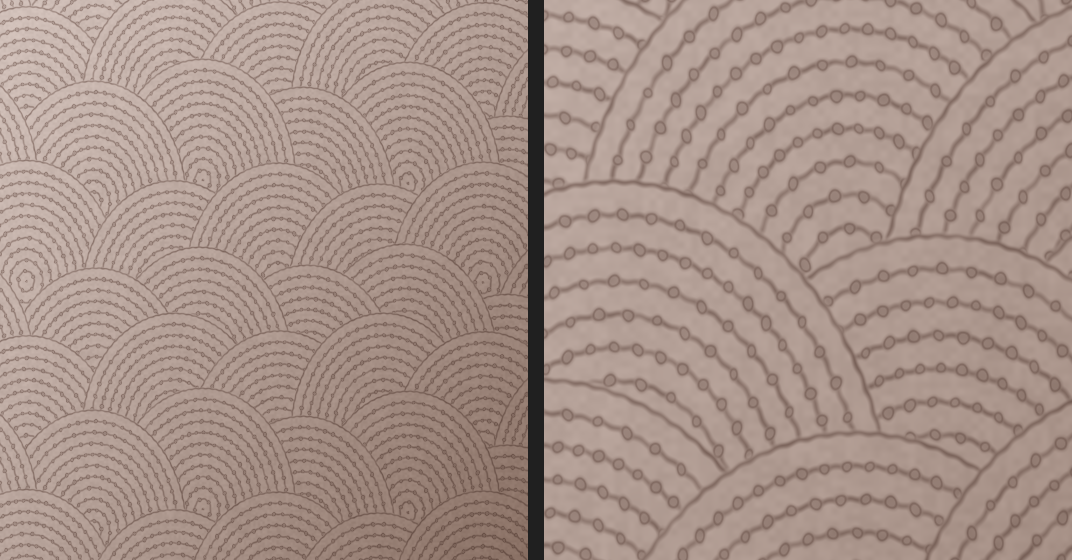
Left, the full canvas; right, a detail of the centre.
Give the GLSL for this pattern, as a Shadertoy shader.

```glsl
// Overlapping tall fans of beaded nested arcs on softly shaded, grainy paper.
#define PITCH vec2(0.182, 0.1469)  // column and row spacing, in canvas heights
#define ORIGIN vec2(0.18, 0.363)   // centre of fan (0, 0), measured from top left
#define RADIUS 0.166
#define STRETCH 1.3                // height of a fan relative to its width
#define RING_GAP 0.0152
#define LINE_HALF 0.0014
#define BEAD_RADIUS 0.0042
#define BEAD_STEP 0.0185
#define SOFTNESS 0.0017
#define PAPER_LIGHT vec3(0.825, 0.760, 0.733)
#define PAPER_DARK vec3(0.545, 0.447, 0.400)
#define INK_TINT vec3(0.68, 0.62, 0.60)

const float TAU = 6.2831853;

float hash(vec2 p) {
    return fract(sin(dot(p, vec2(127.1, 311.7))) * 43758.5453);
}

float noise(vec2 p) {
    vec2 i = floor(p), f = fract(p);
    f = f * f * (3.0 - 2.0 * f);
    return mix(mix(hash(i), hash(i + vec2(1, 0)), f.x),
               mix(hash(i + vec2(0, 1)), hash(i + vec2(1, 1)), f.x), f.y);
}

// Coverage of a shape from its signed distance
float fill(float dist, float soft) {
    return 1.0 - smoothstep(-soft, soft, dist);
}

// Staggered centre; the unevenness recurs every four rows
vec2 fanCentre(vec2 cell) {
    float row = mod(cell.y, 4.0);
    vec2 c = ORIGIN + cell * PITCH;
    c.x -= 0.25 * PITCH.x * mod(row, 2.0);
    c.x -= 0.098 * smoothstep(0.195, 0.117, c.x);
    c.y += 0.07 * smoothstep(0.885, 0.92, c.x);
    c.y += 0.021 * sin(TAU * row / 4.0 - 0.9);
    float flip = row == 1.0 ? 1.0 : 0.0;
    c.y += 0.02 * cos(0.5 * TAU * (cell.x + flip));
    vec2 id = vec2(cell.x, row);
    return c + 0.012 * (vec2(hash(id + 3.0), hash(id + 8.0)) - 0.5);
}

// Ink of one fan, v in squashed space: plain rim, then strings of hollow beads
float fanInk(vec2 v, vec2 id, float soft) {
    float r = max(length(v), 1e-4);
    float depth = (RADIUS - r) / RING_GAP;
    float ring = floor(depth + 0.5);
    float ringRadius = max(RADIUS - ring * RING_GAP, 0.002);
    vec2 ringId = id * 5.0 + ring * vec2(1.7, 2.3);

    float angle = atan(v.x, -v.y);
    float spread = BEAD_STEP * mix(0.75, 1.2, hash(ringId));
    float count = max(3.0, floor(1.15 * TAU * ringRadius / spread));
    float turn = angle / TAU * count + hash(ringId + 4.0);
    float arcScale = length(vec2(cos(angle), STRETCH * sin(angle)));
    float along = (fract(turn) - 0.5) * TAU * ringRadius * arcScale / count;
    float slope = length(v / vec2(1.0, STRETCH)) / r;
    float across = (depth - ring) * RING_GAP / slope;
    across += 0.0005 * sin(angle * ringRadius * 520.0 + 9.0 * hash(ringId));

    float wear = mix(0.6, 1.0, noise(v * 70.0 + id * 9.0));
    float line = fill(abs(across) - LINE_HALF, soft) * wear;
    if (ring < 0.5) return line;

    float size = BEAD_RADIUS * mix(0.8, 1.1, hash(ringId + floor(turn)));
    float bead = length(vec2(along, across));
    float disc = fill(bead - size, soft);
    float wall = fill(abs(bead - size * 0.75) - 0.0010, soft);
    return mix(line * 0.9, max(wall, 0.45), disc);
}

// Paints lower rows over upper ones; alternate rows overlap from opposite sides
float fansInk(vec2 p, float soft) {
    vec2 base = floor((p - ORIGIN) / PITCH + 0.5);
    float ink = 0.0;
    for (int j = -2; j <= 3; j++) {
        float row = base.y + float(j);
        float side = mod(row, 2.0) < 0.5 ? -1.0 : 1.0;
        for (int i = -2; i <= 2; i++) {
            vec2 cell = vec2(base.x + side * float(i), row);
            vec2 v = (p - fanCentre(cell)) / vec2(1.0, STRETCH);
            float cover = fill(length(v) - RADIUS - LINE_HALF, soft);
            vec2 id = vec2(cell.x, mod(row, 4.0));
            if (cover > 0.0) ink = mix(ink, fanInk(v, id, soft), cover);
        }
    }
    return ink;
}

void mainImage(out vec4 fragColor, in vec2 fragCoord) {
    vec2 uv = fragCoord / iResolution.xy;
    vec2 p = vec2(fragCoord.x, iResolution.y - fragCoord.y) / iResolution.y;
    float soft = max(SOFTNESS, 0.8 / iResolution.y);

    // Paper: light falls off toward the lower right
    float down = 1.0 - uv.y;
    float shade = 0.42 * uv.x + 0.36 * down + 0.24 * uv.x * down;
    vec3 color = mix(PAPER_LIGHT, PAPER_DARK, shade);
    color += 0.035 * (noise(p * 240.0) - 0.5) + 0.02 * (noise(p * 60.0) - 0.5);

    color *= mix(vec3(1.0), INK_TINT, fansInk(p, soft));
    fragColor = vec4(color, 1.0);
}
```
